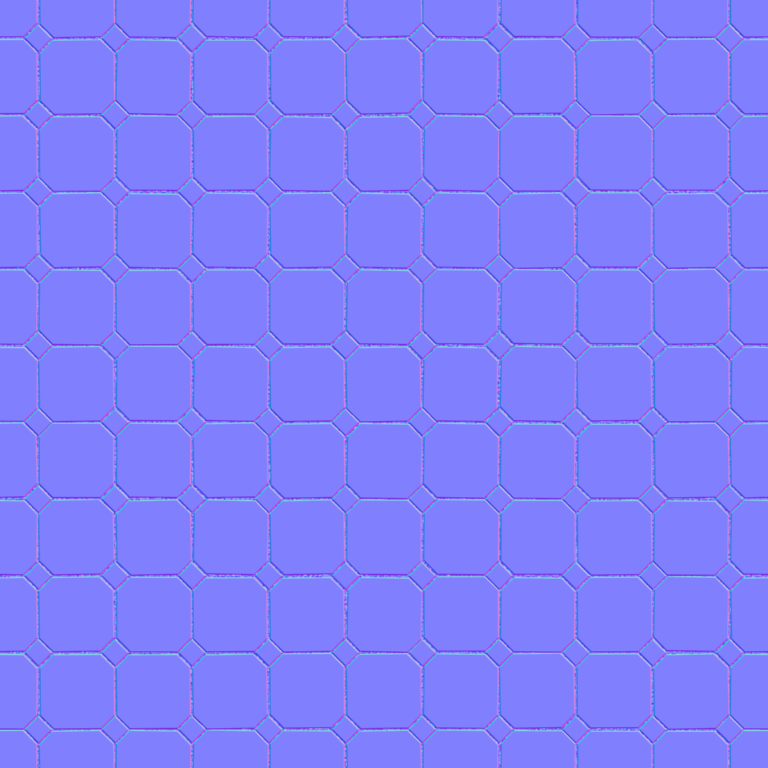
This texture map is drawn by a three.js fragment shader. Its source:

```glsl
// Tangent-space normal map of octagonal floor tiles with small diamond insets.
// Each piece is a distance function whose rim tilts outward; every octagon is
// slightly turned and shifted, so the grainy grout joints vary in width.
varying vec2 vUv;

const float REPEATS = 10.0;       // tiles across and down
const float GRAIN_CELLS = 340.0;  // grout noise cells across the canvas
const float INSET = 0.19;         // half diagonal of a diamond, in tiles
const float BEVEL_WIDTH = 0.019;
const float BEVEL_TILT = 0.70;
const float GRAIN_TILT = 1.1;
const int SUBSAMPLES = 3;
const float FILTER_WIDTH = 1.0 / 512.0;  // smoothing span, in canvas units

vec2 hash2(vec2 cell) {
  vec2 k = vec2(dot(cell, vec2(127.1, 311.7)), dot(cell, vec2(269.5, 183.3)));
  return fract(sin(k) * 43758.5);
}

float cornerSlope(vec2 corner, vec2 offset, float period, float seed) {
  float angle = 6.28318 * hash2(mod(corner, period) + seed).x;
  return dot(vec2(cos(angle), sin(angle)), offset);
}

// Gradient noise that wraps after a whole number of cells.
float gradientNoise(vec2 p, float period, float seed) {
  vec2 cell = floor(p);
  vec2 f = p - cell;
  vec2 blend = f * f * f * (f * (f * 6.0 - 15.0) + 10.0);
  vec2 e = vec2(1.0, 0.0);
  float a = cornerSlope(cell, f, period, seed);
  float b = cornerSlope(cell + e.xy, f - e.xy, period, seed);
  float c = cornerSlope(cell + e.yx, f - e.yx, period, seed);
  float d = cornerSlope(cell + e.xx, f - e.xx, period, seed);
  return mix(mix(a, b, blend.x), mix(c, d, blend.x), blend.y);
}

vec2 rotate(vec2 p, float angle) {
  float c = cos(angle);
  float s = sin(angle);
  return vec2(c * p.x - s * p.y, s * p.x + c * p.y);
}

// Square with cut corners: outward direction in xy, signed distance in z.
vec3 cutSquare(vec2 p, float halfSide, float halfDiagonal) {
  vec2 a = abs(p);
  vec2 side = sign(p);
  float diagonal = (a.x + a.y - halfDiagonal) * 0.7071;
  vec3 flank = a.x > a.y
    ? vec3(side.x, 0.0, a.x - halfSide)
    : vec3(0.0, side.y, a.y - halfSide);
  return diagonal > flank.z ? vec3(side * 0.7071, diagonal) : flank;
}

// Octagon centred on the nearest whole number, laid a little askew.
vec3 octagon(vec2 p) {
  vec2 cell = floor(p + 0.5);
  vec2 id = mod(cell, REPEATS);
  vec2 shift = (hash2(id + 3.0) - 0.5) * 0.014;
  vec2 vary = hash2(id + 41.0) - 0.5;
  float angle = vary.x * 0.044;
  float halfSide = 0.491 + vary.y * 0.006;
  vec3 shape = cutSquare(rotate(p - cell - shift, angle), halfSide, 0.992 - INSET);
  return vec3(rotate(shape.xy, -angle), shape.z);
}

// Diamond centred where four octagons meet.
vec3 diamond(vec2 p) {
  return cutSquare(fract(p) - 0.5, 0.5, INSET - 0.007);
}

vec3 tiltedNormal(vec2 tilt) {
  vec2 t = clamp(tilt, -0.65, 0.65);
  return vec3(t, sqrt(1.0 - dot(t, t)));
}

vec3 surfaceNormal(vec2 uv) {
  vec2 p = uv * REPEATS;
  vec3 tile = octagon(p);
  vec3 inset = diamond(p);
  vec3 piece = inset.z < tile.z ? inset : tile;

  // Grout between the pieces
  if (piece.z > 0.0) {
    vec2 q = uv * GRAIN_CELLS;
    vec2 grain = vec2(gradientNoise(q, GRAIN_CELLS, 7.0),
                      gradientNoise(q, GRAIN_CELLS, 19.0));
    return tiltedNormal(grain * GRAIN_TILT);
  }

  // Flat top with a bevelled rim
  float rim = smoothstep(-BEVEL_WIDTH, -0.55 * BEVEL_WIDTH, piece.z);
  vec2 tilt = piece.xy * BEVEL_TILT * rim;
  return vec3(tilt, sqrt(1.0 - dot(tilt, tilt)));
}

void main() {
  // Average a small grid of samples to smooth the fine edges.
  vec3 normal = vec3(0.0);
  float count = float(SUBSAMPLES);
  for (int j = 0; j < SUBSAMPLES; j++) {
    for (int i = 0; i < SUBSAMPLES; i++) {
      vec2 offset = (vec2(float(i), float(j)) + 0.5) / count - 0.5;
      normal += surfaceNormal(vUv + offset * FILTER_WIDTH);
    }
  }
  normal /= count * count;
  gl_FragColor = vec4(normal * 0.5 + 0.5, 1.0);
}
```
